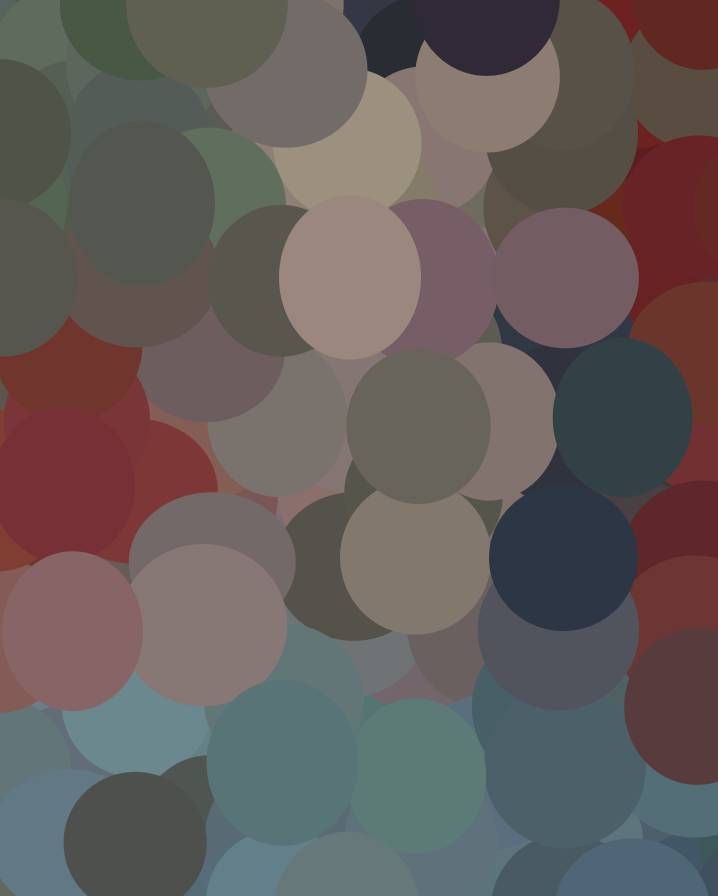
Give the GLSL for this background, as a Shadertoy shader.

```glsl
// Overlapping flat ellipses on a loose grid, tinted by broad colour regions.

const int COLUMNS = 12;
const int DOTS = 173; // prime, so that cubing modulo DOTS shuffles the cells
const float SPACING = 0.0781;

vec3 hash3(float n) {
    vec3 q = fract(vec3(n) * vec3(0.1031, 0.1030, 0.0973) + 0.37);
    q += dot(q, q.yzx + 33.33);
    return fract((q.xxy + q.yzz) * q.zyx);
}

// Elliptical region with a soft border
float region(vec2 p, vec2 center, vec2 radius) {
    return 1.0 - smoothstep(0.75, 1.25, length((p - center) / radius));
}

// Broad colour layout, in units of the canvas height
vec3 palette(vec2 p) {
    vec3 color = vec3(0.49, 0.43, 0.42);
    color = mix(color, vec3(0.57, 0.51, 0.47), region(p, vec2(0.35, 0.76), vec2(0.12, 0.10)));

    // Cool lower band, darker to the right
    vec3 blue = mix(vec3(0.38, 0.47, 0.50), vec3(0.29, 0.37, 0.41), smoothstep(0.35, 0.8, p.x));
    color = mix(color, blue, 1.0 - smoothstep(0.22, 0.32, p.y));

    // Dark slate and green
    color = mix(color, vec3(0.20, 0.23, 0.26), region(p, vec2(0.66, 0.50), vec2(0.07, 0.22)));
    color = mix(color, vec3(0.33, 0.36, 0.32), region(p, vec2(0.09, 0.88), vec2(0.23, 0.20)));
    color = mix(color, vec3(0.19, 0.20, 0.23), region(p, vec2(0.47, 1.0), vec2(0.12, 0.08)));

    // Reds along both sides
    color = mix(color, vec3(0.41, 0.15, 0.14), region(p, vec2(0.76, 0.84), vec2(0.15, 0.24)));
    color = mix(color, vec3(0.39, 0.18, 0.18), region(p, vec2(0.80, 0.42), vec2(0.09, 0.22)));
    return mix(color, vec3(0.47, 0.21, 0.20), region(p, vec2(0.04, 0.46), vec2(0.17, 0.18)));
}

// Region colour with variation for each dot
vec3 dotColor(vec2 center, float id) {
    vec3 vary = hash3(id + 71.0);
    vec3 tint = hash3(id + 311.0) - 0.5;
    vec3 color = palette(center + 0.05 * (vary.xy - 0.5));
    color = color * mix(0.88, 1.12, vary.z) + 0.05 * tint;
    vec3 olive = vec3(0.33, 0.33, 0.29) * mix(0.85, 1.2, vary.x);
    return mix(color, olive, 0.8 * step(0.87, vary.y));
}

void mainImage(out vec4 fragColor, in vec2 fragCoord) {
    vec2 p = fragCoord / iResolution.y;
    float pixel = 1.0 / iResolution.y;
    vec3 color = vec3(0.25, 0.26, 0.26);

    // Paint the cells in shuffled order, later ones on top
    for (int i = 0; i < DOTS; i++) {
        int cell = (i * i * i) % DOTS;
        float id = float(cell);
        vec3 shape = hash3(id);
        vec2 center = vec2(0.0, 1.0) + SPACING * vec2(cell % COLUMNS, -(cell / COLUMNS));
        center += 0.016 * (hash3(id + 523.0).xy - 0.5);
        vec2 radius = mix(vec2(0.078), vec2(0.094), shape.xy);

        float edge = (length((p - center) / radius) - 1.0) * min(radius.x, radius.y);
        float cover = clamp(0.5 - edge / pixel, 0.0, 1.0);
        if (cover > 0.0) color = mix(color, dotColor(center, id), cover);
    }
    fragColor = vec4(color, 1.0);
}
```
